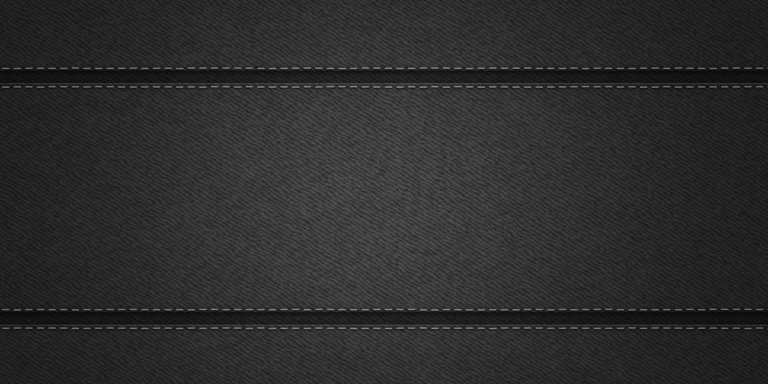
This texture is drawn by a WebGL 2 fragment shader. Its source:

```glsl
#version 300 es
precision highp float;

uniform vec2 u_resolution;
out vec4 outColor;

float hash(vec2 cell) {
    vec3 q = fract(vec3(cell.xyx) * 0.1031);
    q += dot(q, q.yzx + 33.33);
    return fract((q.x + q.y) * q.z);
}

float valueNoise(vec2 p) {
    vec2 cell = floor(p);
    vec2 f = fract(p);
    f = f * f * (3.0 - 2.0 * f);
    float low = mix(hash(cell), hash(cell + vec2(1.0, 0.0)), f.x);
    float high = mix(hash(cell + vec2(0.0, 1.0)), hash(cell + vec2(1.0)), f.x);
    return mix(low, high, f.y);
}

// Soft-edged band covering the interval from low to high
float band(float y, float low, float high, float soft) {
    return smoothstep(low - soft, low + soft, y)
         - smoothstep(high - soft, high + soft, y);
}

// Signed brightness of diagonal ribs broken into irregular threads
float twill(vec2 p, float period) {
    float wobble = valueNoise(p * vec2(45.0, 60.0)) - 0.5;
    float across = (p.y + 0.62 * p.x) / period + 0.7 * wobble;
    float rib = sin(6.28318 * across);
    float thread = valueNoise(p * vec2(120.0, 190.0)) - 0.5;
    float grain = hash(floor(p * 256.0)) - 0.5;
    return 0.15 * rib + 0.26 * thread + 0.16 * grain;
}

// Row of rounded dashes centred on the given height
float stitches(vec2 p, float height, float spacing, float soft) {
    float column = floor(p.x / spacing);
    float jitter = (hash(vec2(column, floor(height * 100.0))) - 0.5) * 0.0015;
    vec2 local = vec2((fract(p.x / spacing) - 0.5) * spacing, p.y - height - jitter);
    local.x = max(abs(local.x) - 0.0075, 0.0);
    return 1.0 - smoothstep(-soft, soft, length(local) - 0.0019);
}

// Recessed seam: dark channel, upper shadow and lit lower lip
float seam(float shade, float y, float low, float high, float soft) {
    float depth = clamp((y - low) / (high - low), 0.0, 1.0);
    float channel = mix(0.62, 0.42, smoothstep(0.45, 1.0, depth));
    shade *= mix(1.0, channel, band(y, low, high, soft));
    shade *= 1.0 - 0.22 * exp(-abs(y - high) / 0.006);
    shade *= 1.0 - 0.14 * exp(-abs(y - low) / 0.012);
    return shade + 0.09 * band(y, low - 0.0035, low - 0.0005, soft);
}

// Thread with a small shadow falling below it
float sewRow(float shade, vec2 p, float height, float light, float soft) {
    float spacing = 0.0302;
    float crease = exp(-pow((p.y - height) / 0.006, 2.0));
    float shadow = stitches(p + vec2(0.0, 0.004), height, spacing, soft);
    float thread = stitches(p, height, spacing, soft);
    shade *= 1.0 - 0.15 * crease - 0.30 * shadow;
    return mix(shade, light, 0.9 * thread);
}

void main() {
    vec2 p = gl_FragCoord.xy / u_resolution.y;
    float width = u_resolution.x / u_resolution.y;
    float soft = 0.7 / u_resolution.y;

    // Central glow over dark cloth
    vec2 fromGlow = (p - vec2(0.485 * width, 0.49)) / vec2(0.66, 0.60);
    float glow = exp(-dot(fromGlow, fromGlow));
    float shade = mix(0.112, 0.258, glow);

    // Woven surface and faint larger mottling
    float mottling = valueNoise(p * 18.0) - 0.5;
    shade *= 1.0 + twill(p, 0.0115) + 0.06 * mottling;

    // Two horizontal seams
    shade = seam(shade, p.y, 0.784, 0.816, soft);
    shade = seam(shade, p.y, 0.155, 0.187, soft);

    // Stitching on both sides of each seam
    float threadLight = mix(0.43, 0.60, glow);
    for (int i = 0; i < 2; i++) {
        float center = mix(0.798, 0.1695, float(i));
        shade = sewRow(shade, p, center + 0.0242, threadLight, soft);
        shade = sewRow(shade, p, center - 0.0242, threadLight, soft);
    }

    outColor = vec4(vec3(clamp(shade, 0.0, 1.0)), 1.0);
}
```
